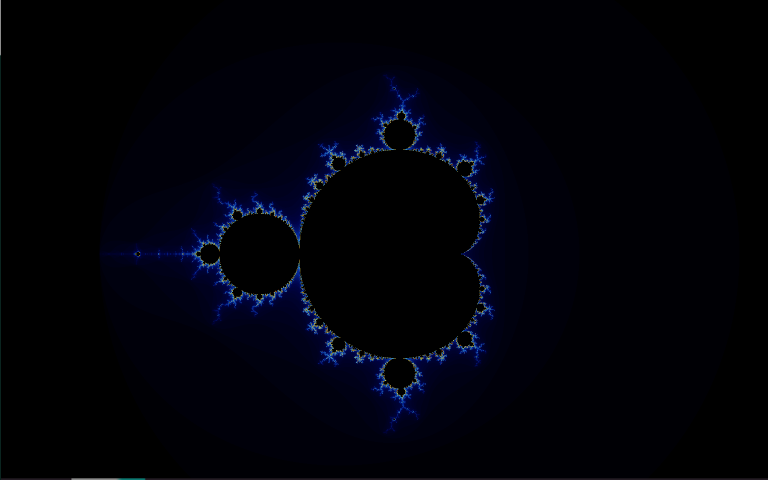
Give the GLSL for this background, as a WebGL 1 fragment shader.

```glsl
precision highp float;
// Mandelbrot set in black, ringed by blue escape bands with cyan and gold filaments.

uniform vec2 u_resolution;

const int MAX_STEPS = 110;
const float VIEW_HEIGHT = 3.0;
const vec2 VIEW_CENTER = vec2(-0.222, 0.0875);

// Number of steps before z leaves the radius-2 disc, or -1.0 inside the set
float escapeSteps(vec2 c) {
  vec2 z = c;
  for (int i = 0; i < MAX_STEPS; i++) {
    if (dot(z, z) > 4.0) return float(i);
    z = vec2(z.x * z.x - z.y * z.y, 2.0 * z.x * z.y) + c;
  }
  return -1.0;
}

// Navy through azure and cyan to gold and ember
vec3 escapeColor(float steps) {
  if (steps < 0.0) return vec3(0.0);
  vec3 navy = vec3(0.0, 0.01, 0.29);
  vec3 azure = vec3(0.02, 0.17, 0.62);
  vec3 cyan = vec3(0.20, 0.58, 0.82);
  vec3 gold = vec3(0.80, 0.75, 0.25);
  vec3 ember = vec3(0.55, 0.20, 0.04);
  vec3 color = navy * min(steps / 15.0, 1.0);
  color = mix(color, azure, smoothstep(13.0, 26.0, steps));
  color = mix(color, cyan, smoothstep(26.0, 42.0, steps));
  color = mix(color, gold, smoothstep(42.0, 62.0, steps));
  return mix(color, ember, smoothstep(62.0, 100.0, steps));
}

// Pixel coverage of a strip that starts at zero
float stripCoverage(float position, float width, float pixel) {
  return clamp((width - position) / pixel + 0.5, 0.0, 1.0);
}

// Soft interval between two bounds
float span(float x, float low, float high, float blur) {
  return smoothstep(low - blur, low + blur, x) * (1.0 - smoothstep(high - blur, high + blur, x));
}

// Thin, broken border along the left and bottom edges
vec3 addBorder(vec3 color, vec2 uv, vec2 pixel) {
  vec3 grey = vec3(0.55);
  vec3 teal = vec3(0.05, 0.48, 0.45);
  vec3 leftColor = mix(vec3(0.04, 0.14, 0.12), grey, span(uv.y, 0.885, 1.1, pixel.y));
  vec3 bottomColor = mix(vec3(0.14, 0.11, 0.14), mix(grey, teal, smoothstep(0.15, 0.16, uv.x)),
                         span(uv.x, 0.093, 0.189, pixel.x));
  color = mix(color, bottomColor, stripCoverage(uv.y, 0.0035, pixel.y));
  return mix(color, leftColor, stripCoverage(uv.x, 0.0013, pixel.x));
}

void main() {
  // Average a 2 by 2 grid of samples within each pixel
  vec3 color = vec3(0.0);
  for (int j = 0; j < 2; j++) {
    for (int i = 0; i < 2; i++) {
      vec2 offset = (vec2(float(i), float(j)) - 0.5) * 0.5;
      vec2 point = (gl_FragCoord.xy + offset - 0.5 * u_resolution) / u_resolution.y;
      color += 0.25 * escapeColor(escapeSteps(point * VIEW_HEIGHT + VIEW_CENTER));
    }
  }
  color = addBorder(color, gl_FragCoord.xy / u_resolution, 1.0 / u_resolution);
  gl_FragColor = vec4(color, 1.0);
}
```
